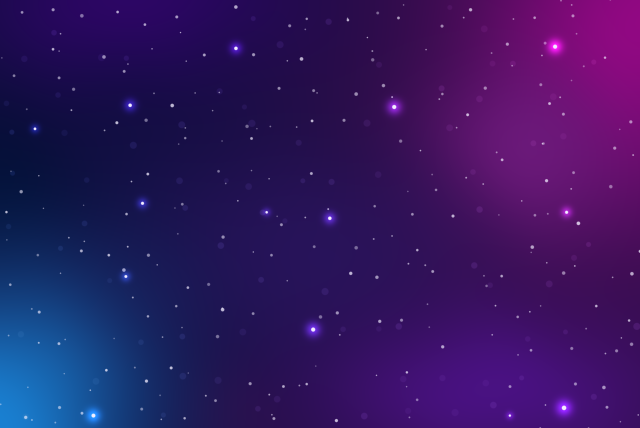
Reproduce this background procedurally as a WebGL 2 fragment shader.

```glsl
#version 300 es
precision highp float;

uniform vec2 u_resolution;
out vec4 fragColor;

// Sky colours
const vec3 NAVY = vec3(0.06, 0.05, 0.24);
const vec3 PLUM = vec3(0.18, 0.05, 0.28);
const vec3 MIDNIGHT = vec3(0.0, 0.05, 0.19);
const vec3 VIOLET = vec3(0.18, 0.02, 0.40);
const vec3 INDIGO = vec3(0.16, 0.08, 0.37);
const vec3 PURPLE = vec3(0.29, 0.07, 0.52);
const vec3 MAGENTA = vec3(0.57, 0.03, 0.51);
const vec3 ORCHID = vec3(0.44, 0.11, 0.50);
const vec3 AZURE = vec3(0.10, 0.50, 0.82);
const vec3 STARLIGHT = vec3(0.95, 0.93, 1.0);

// Star settings, in units of the canvas height
const float WARP = 0.012;
const float STAR_RADIUS = 0.0042;
const float DUST_RADIUS = 0.0021;
const float BOKEH_RADIUS = 0.0085;
const float CORE_RADIUS = 0.0048;
const float HALO_RADIUS = 0.021;

// Bright stars: position and size
const int BRIGHT_COUNT = 14;
const vec3 BRIGHT[BRIGHT_COUNT] = vec3[](
    vec3(0.553, 0.887, 0.85), vec3(0.305, 0.754, 0.85),
    vec3(0.082, 0.699, 0.65), vec3(0.924, 0.750, 1.00),
    vec3(1.301, 0.891, 1.00), vec3(1.328, 0.504, 0.75),
    vec3(0.773, 0.490, 0.85), vec3(0.625, 0.504, 0.60),
    vec3(0.334, 0.525, 0.75), vec3(0.295, 0.354, 0.70),
    vec3(0.734, 0.230, 1.00), vec3(1.322, 0.047, 1.10),
    vec3(0.219, 0.029, 0.95), vec3(1.195, 0.029, 0.55));

vec3 hash3(vec2 cell) {
    vec3 q = fract(cell.xyx * vec3(0.1031, 0.1030, 0.0973));
    q += dot(q, q.yxz + 33.33);
    return fract((q.xxy + q.yzz) * q.zyx);
}

float disc(float dist, float radius) {
    float edge = 0.75 / u_resolution.y;
    return 1.0 - smoothstep(radius - edge, radius + edge, dist);
}

// Soft elliptical cloud weight
float cloud(vec2 p, vec2 center, vec2 radius) {
    vec2 d = (p - center) / radius;
    return exp(-dot(d, d));
}

vec3 nebula(vec2 p) {
    vec2 w = p + WARP * (sin(p.yx * 9.0 + 1.0) + 0.5 * sin(p.yx * 19.0 + p * 7.0));
    vec3 sky = mix(NAVY, PLUM, smoothstep(0.3, 1.1, w.x));
    sky = mix(sky, VIOLET, 0.95 * cloud(w, vec2(0.30, 1.0), vec2(0.38, 0.20)));
    sky = mix(sky, MIDNIGHT, 0.8 * cloud(w, vec2(0.0, 0.57), vec2(0.2)));
    sky = mix(sky, INDIGO, 0.8 * cloud(w, vec2(0.72, 0.42), vec2(0.40, 0.25)));
    sky = mix(sky, PLUM, 0.6 * cloud(w, vec2(0.59, 0.02), vec2(0.15, 0.12)));
    sky = mix(sky, PURPLE, 0.95 * cloud(w, vec2(1.17, 0.08), vec2(0.38, 0.19)));
    sky = mix(sky, MAGENTA, cloud(w, vec2(1.5, 0.95), vec2(0.36, 0.42)));
    sky = mix(sky, ORCHID, 0.8 * cloud(w, vec2(1.25, 0.65), vec2(0.21, 0.20)));
    return mix(sky, AZURE, cloud(w, vec2(0.0, 0.02), vec2(0.32, 0.33)));
}

// One jittered star per occupied cell
float starLayer(vec2 p, float cells, float radius, float fill, float seed) {
    vec2 grid = p * cells;
    vec2 cell = floor(grid);
    vec3 place = hash3(cell + seed);
    vec3 look = hash3(cell + seed + 71.7);
    vec2 center = mix(vec2(0.14), vec2(0.86), place.xy);
    float size = radius * mix(0.65, 1.0, look.x);
    float light = mix(0.5, 1.0, look.y);
    return step(place.z, fill) * light * disc(length(fract(grid) - center) / cells, size);
}

void main() {
    vec2 p = gl_FragCoord.xy / u_resolution.y;
    p.x *= 1.5 * u_resolution.y / u_resolution.x;
    vec3 sky = nebula(p);
    vec3 tint = sky / max(sky.r, max(sky.g, sky.b));
    vec3 color = sky;

    // Scattered stars, from faint bokeh to fine dust
    color = mix(color, tint * 0.6 + 0.2, 0.2 * starLayer(p, 11.0, BOKEH_RADIUS, 0.45, 5.0));
    color = mix(color, STARLIGHT, 0.8 * starLayer(p, 13.0, STAR_RADIUS, 0.50, 19.0));
    color = mix(color, STARLIGHT, 0.7 * starLayer(p + 0.03, 14.0, DUST_RADIUS, 0.45, 43.0));

    // Bright stars with tinted halos
    for (int i = 0; i < BRIGHT_COUNT; i++) {
        float dist = length(p - BRIGHT[i].xy);
        float size = BRIGHT[i].z;
        float glow = dist / (HALO_RADIUS * size);
        color += tint * 0.6 * size * exp(-glow * glow * 1.6);
        color = mix(color, STARLIGHT, disc(dist, CORE_RADIUS * size));
    }
    fragColor = vec4(min(color, 1.0), 1.0);
}
```
